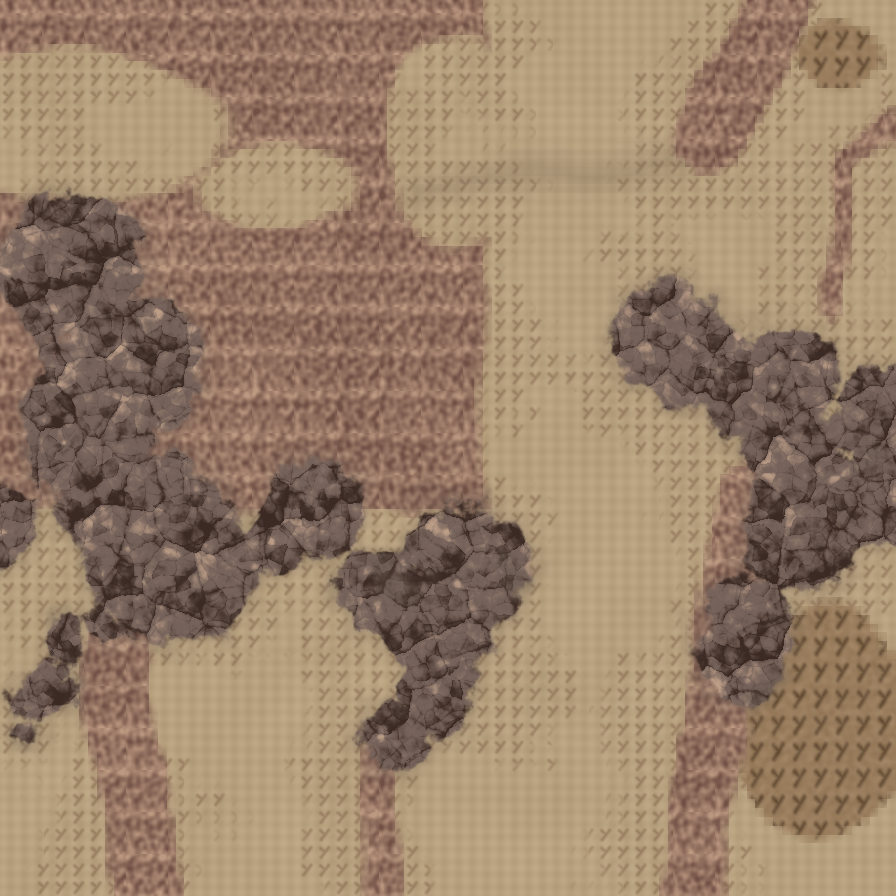
Reproduce this texture procedurally as a WebGL 1 fragment shader.

```glsl
precision highp float;
// Worn tapestry: beige cloth with hooked stitches, rosy woven rows and stems,
// and dark crumpled flower clumps. Noisy distance fields pick the zones, tiled
// noise makes the stitches, and Voronoi cells shade the petals.
uniform vec2 u_resolution;

const vec3 BEIGE = vec3(.72, .63, .495);
const vec3 STITCH = vec3(.5, .385, .285);
const vec3 ROSE_LIGHT = vec3(.71, .575, .485);
const vec3 ROSE_DARK = vec3(.44, .31, .27);
const vec3 OLIVE = vec3(.6, .49, .365);
const vec3 OLIVE_DARK = vec3(.38, .29, .2);
const vec3 PETAL_DARK = vec3(.23, .165, .14);
const vec3 PETAL_MID = vec3(.46, .385, .355);
const vec3 PETAL_LIGHT = vec3(.74, .62, .53);
const vec3 SMOKE = vec3(.4, .35, .31);

vec2 hash2(vec2 p) {
  vec3 q = fract(p.xyx * vec3(.1031, .103, .0973));
  q += dot(q, q.yzx + 33.33);
  return fract((q.xx + q.yz) * q.zy);
}

float corner(vec2 cell, vec2 offset) {
  return dot(hash2(cell) * 2. - 1., offset);
}

float gradientNoise(vec2 p) {
  vec2 i = floor(p), f = fract(p), e = vec2(1, 0);
  vec2 u = f * f * f * (f * (f * 6. - 15.) + 10.);
  float low = mix(corner(i, f), corner(i + e, f - e), u.x);
  float high = mix(corner(i + e.yx, f - e.yx), corner(i + 1., f - 1.), u.x);
  return mix(low, high, u.y);
}

float fbm(vec2 p) {
  float sum = 0., amplitude = .6;
  for (int i = 0; i < 4; i++) {
    sum += amplitude * gradientNoise(p);
    p = p * 2.03 + 17.3;
    amplitude *= .55;
  }
  return sum;
}

float ellipse(vec2 p, vec2 centre, vec2 radius) {
  return (length((p - centre) / radius) - 1.) * min(radius.x, radius.y);
}

float box(vec2 p, vec2 centre, vec2 extent) {
  vec2 d = abs(p - centre) - extent;
  return length(max(d, 0.)) + min(max(d.x, d.y), 0.);
}

float strand(vec2 p, vec2 a, vec2 b, float width) {
  vec2 d = b - a;
  return length(p - a - d * clamp(dot(p - a, d) / dot(d, d), 0., 1.)) - width;
}

// Lobes strewn along a line from a to b.
float clump(vec2 p, vec2 a, vec2 b, float radius) {
  float d = 9.;
  for (int i = 0; i < 7; i++) {
    vec2 h = hash2(vec2(float(i) + 3., radius * 300.));
    vec2 centre = mix(a, b, float(i) / 6.) + (h - .5) * radius * 1.3;
    d = min(d, length(p - centre) - radius * mix(.55, 1., h.y));
  }
  return d;
}

// Offset to the nearest cell centre, gap to the next cell, and cell tone.
vec4 voronoi(vec2 p) {
  vec4 cell = vec4(0);
  float first = 9., second = 9.;
  for (int k = 0; k < 9; k++) {
    vec2 id = floor(p) + vec2(mod(float(k), 3.), floor(float(k) / 3.)) - 1.;
    vec2 h = hash2(id + 41.), offset = id + h - p;
    float d = length(offset);
    second = min(second, max(first, d));
    if (d < first) {
      first = d;
      cell = vec4(offset, 0, fract(h.x * 7. + h.y * 5.));
    }
  }
  cell.z = second - first;
  return cell;
}

float inside(float d, float softness) {
  return 1. - smoothstep(-softness, softness, d);
}

float hookStitch(vec2 p) {
  vec2 f = fract(p);
  float d = min(strand(f, vec2(.28, .2), vec2(.7, .75), .07),
                strand(f, vec2(.25, .72), vec2(.5), .07));
  return inside(d, .13);
}

vec3 rosyRows(vec2 p) {
  vec2 tile = fract(p * 21.3);
  float scribble = gradientNoise(tile * vec2(6, 5) + 9.) + .7 * gradientNoise(p * 125.);
  float seam = smoothstep(.27, .47, abs(tile.y - .5));
  float light = .43 + scribble * .85 + seam * .3 + fbm(p * 9.) * .35;
  return mix(ROSE_DARK, ROSE_LIGHT, clamp(light, 0., 1.1));
}

vec3 petals(vec2 p) {
  vec2 warped = p + .012 * vec2(fbm(p * 30.), fbm(p * 30. + 70.));
  vec4 big = voronoi(warped * 23.), small = voronoi(warped * 62.);
  float light = .12 + big.w * .32 + small.w * .3 + dot(big.xy, vec2(.18, -.22));
  light += fbm(p * 55.) * .65 + .35 * smoothstep(.22, .5, gradientNoise(p * 48. + 5.));
  light -= .2 * inside(big.z - .06, .08) + .12 * inside(small.z - .08, .1);
  vec3 color = mix(PETAL_DARK, PETAL_MID, smoothstep(0., .5, light));
  return mix(color, PETAL_LIGHT, smoothstep(.5, 1.05, light));
}

// Stems: straight runs with one bent twig.
float stemField(vec2 q) {
  float d = strand(q, vec2(.13, .27), vec2(.17, -.02), .04);
  d = min(d, strand(q, vec2(.42, .16), vec2(.43, -.02), .02));
  d = min(d, strand(q, vec2(.83, .45), vec2(.77, -.02), .036));
  d = min(d, strand(q, vec2(.88, 1.02), vec2(.79, .84), .04));
  d = min(d, strand(q, vec2(.93, .66), vec2(.94, .82), .012));
  return min(d, strand(q, vec2(.94, .82), vec2(1.02, .88), .012));
}

float flowerField(vec2 p) {
  float d = clump(p, vec2(.04, .67), vec2(.22, .32), .09);
  d = min(d, clump(p, vec2(.02, .43), vec2(.36, .43), .065));
  d = min(d, clump(p, vec2(.4, .33), vec2(.53, .37), .06));
  d = min(d, clump(p, vec2(.5, .32), vec2(.46, .19), .05));
  d = min(d, clump(p, vec2(.79, .61), vec2(.98, .5), .07));
  d = min(d, clump(p, vec2(.95, .46), vec2(.86, .28), .068));
  return min(d, clump(p, vec2(.1, .29), vec2(.02, .19), .022));
}

void main() {
  vec2 p = gl_FragCoord.xy / u_resolution.y;
  float ragged = fbm(p * 11.);
  vec2 q = mix(p, (floor(p * 102.) + .5) / 102., .7);
  q += .03 * vec2(fbm(p * 7.), fbm(p * 7. + 30.));

  // Zones: rosy field with openings, stems, olive patches, flowers.
  float rose = box(q, vec2(.2, .73), vec2(.34, .3));
  rose = max(rose, -ellipse(q, vec2(.08, .86), vec2(.18, .085)));
  rose = max(rose, -ellipse(q, vec2(.31, .79), vec2(.09, .05)));
  rose = max(rose, -ellipse(q, vec2(.51, .84), vec2(.08, .12)));
  float stems = stemField(q);
  float olive = min(ellipse(q, vec2(.92, .19), vec2(.1, .13)),
                    ellipse(q, vec2(.94, .94), vec2(.05, .035)));
  float flowers = flowerField(p) + ragged * .035 + fbm(p * 34.) * .028;

  // Plain cloth, hooked stitches and a hazy strand.
  vec2 weave = sin(p * 6.2832 * vec2(64, 72));
  vec3 color = BEIGE + dot(weave, vec2(.016, .01)) + .03 * ragged;
  float patches = min(min(rose, stems), flowers) - .045;
  patches += .2 * fbm((floor(p * 51.) + .5) / 51. * 7.);
  color = mix(color, STITCH, .62 * hookStitch(p * 51.) * inside(patches, .012));
  float haze = strand(q, vec2(.46, .79), vec2(.76, .82), .012);
  color = mix(color, SMOKE, .25 * inside(haze, .025));

  // Heavier weaves, soft shadow, and petals on top.
  vec3 oliveWeave = mix(OLIVE, OLIVE_DARK, hookStitch(p * vec2(42, 34)));
  color = mix(color, oliveWeave + .07 * gradientNoise(p * 110.), inside(olive, .006));
  color = mix(color, rosyRows(p), inside(min(rose, stems), .006));
  color = mix(color, SMOKE, .3 * inside(flowers - .006, .018));
  color = mix(color, petals(p), inside(flowers, .004));
  float smudge = smoothstep(.12, .4, fbm(p * 10. + 50.)) * inside(flowers, .03);
  gl_FragColor = vec4(mix(color, SMOKE, .5 * smudge), 1);
}
```
